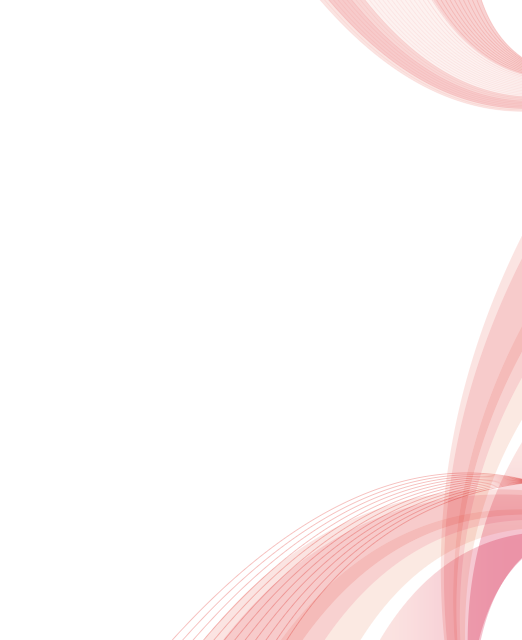
A WebGL 1 fragment shader for this background:

```glsl
precision highp float;
// Translucent pink ribbons sweep over a white ground from the right side.
// Each ribbon is a family of quadratic curves blended between two edges;
// strips and fine lines between them multiply, so crossings turn rose.

uniform vec2 u_resolution;

#define LINE_HALF_WIDTH 0.0007
#define VEIL_LINES 12
#define FAN_LINES 36
#define PALE vec3(0.985, 0.895, 0.885)
#define PINK vec3(0.970, 0.795, 0.795)
#define CORAL vec3(0.962, 0.735, 0.725)
#define PEACH vec3(0.985, 0.915, 0.885)
#define ROSE vec3(0.960, 0.760, 0.810)
#define LINE_TINT vec3(0.950, 0.660, 0.650)

// Quadratic curve, ordered along its first axis.
struct Curve { vec2 a; vec2 b; vec2 c; };

Curve between(Curve s, Curve e, float t) {
  return Curve(mix(s.a, e.a, t), mix(s.b, e.b, t), mix(s.c, e.c, t));
}

// Approximate signed distance; the ends continue along their tangents.
float side(vec2 p, Curve k) {
  vec2 d = k.b - k.a;
  vec2 e = k.a - 2.0 * k.b + k.c;
  float h = clamp(p.x, k.a.x, k.c.x) - k.a.x;
  float t = h / (d.x + sqrt(max(d.x * d.x + e.x * h, 0.0)));
  vec2 q = k.a + t * (2.0 * d + e * t);
  vec2 v = normalize(d + e * t);
  return v.x * (p.y - q.y) - v.y * (p.x - q.x);
}

float coverage(float d) {
  return clamp(d * u_resolution.y + 0.5, 0.0, 1.0);
}

float stroke(vec2 p, Curve k) {
  return coverage(LINE_HALF_WIDTH - abs(side(p, k)));
}

// Tint the strip between two members of a curve family.
vec3 strip(vec2 p, Curve s, Curve e, float t0, float t1, vec3 tint) {
  float near = coverage(side(p, between(s, e, t0)));
  float far = coverage(side(p, between(s, e, t1)));
  return mix(vec3(1.0), tint, abs(near - far));
}

// Broad banded ribbon with a white gap before its inner rose strip.
vec3 ribbon(vec2 p, Curve s, Curve e, vec3 innerTint) {
  vec3 col = strip(p, s, e, 0.0, 0.07, PALE);
  col *= strip(p, s, e, 0.07, 0.28, PINK);
  col *= strip(p, s, e, 0.28, 0.36, CORAL);
  col *= strip(p, s, e, 0.36, 0.44, mix(PINK, PALE, 0.25));
  col *= strip(p, s, e, 0.44, 0.57, PEACH);
  col *= strip(p, s, e, 0.64, 1.0, innerTint);
  return col;
}

// Finely lined ribbon in the upper corner.
vec3 fan(vec2 p) {
  Curve s = Curve(vec2(0.501, 1.0), vec2(0.651, 0.826), vec2(0.818, 0.826));
  Curve e = Curve(vec2(0.753, 1.0), vec2(0.773, 0.940), vec2(0.818, 0.909));
  vec3 col = strip(p, s, e, 0.0, 0.05, PALE);
  col *= strip(p, s, e, 0.05, 0.20, PINK);
  col *= strip(p, s, e, 0.20, 0.28, mix(PINK, PALE, 0.5));
  col *= strip(p, s, e, 0.28, 0.70, mix(PALE, vec3(1.0), 0.5));
  col *= strip(p, s, e, 0.70, 1.0, mix(PINK, PALE, 0.3));
  for (int i = 0; i <= FAN_LINES; i++) {
    float t = float(i) / float(FAN_LINES);
    float strength = mix(0.16, 0.38, smoothstep(0.6, 0.75, t));
    float ink = stroke(p, between(s, e, t));
    col *= mix(vec3(1.0), LINE_TINT, ink * strength);
  }
  return col;
}

// Open veil of lines that draws together toward the right.
vec3 veil(vec2 p) {
  Curve s = Curve(vec2(0.270, 0.0), vec2(0.553, 0.312), vec2(0.818, 0.251));
  Curve e = Curve(vec2(0.449, 0.0), vec2(0.586, 0.215), vec2(0.818, 0.245));
  vec3 col = vec3(1.0);
  for (int i = 0; i < VEIL_LINES; i++) {
    float t = float(i) / float(VEIL_LINES - 1);
    float ink = stroke(p, between(s, e, t));
    col *= mix(vec3(1.0), LINE_TINT, ink * 0.75);
  }
  return col;
}

void main() {
  // Height spans one unit; width follows the canvas shape.
  vec2 p = gl_FragCoord.xy / u_resolution.y;
  p.x += 0.8164 - u_resolution.x / u_resolution.y;

  // Low arch and tall arch; the tall one swaps its axes.
  Curve lowOuter = Curve(vec2(0.319, 0.0), vec2(0.521, 0.254), vec2(0.818, 0.234));
  Curve lowInner = Curve(vec2(0.749, 0.0), vec2(0.771, 0.085), vec2(0.818, 0.128));
  Curve tallOuter = Curve(vec2(0.0, 0.695), vec2(0.326, 0.663), vec2(0.635, 0.818));
  Curve tallInner = Curve(vec2(0.0, 0.752), vec2(0.085, 0.771), vec2(0.130, 0.818));

  vec3 lowTint = mix(PALE, ROSE, smoothstep(0.58, 0.80, p.x));
  vec3 tallTint = mix(ROSE, PALE, smoothstep(0.15, 0.30, p.y));
  vec3 col = ribbon(p, lowOuter, lowInner, lowTint);
  col *= ribbon(p.yx, tallOuter, tallInner, tallTint);
  col *= veil(p) * fan(p);
  gl_FragColor = vec4(col, 1.0);
}
```
